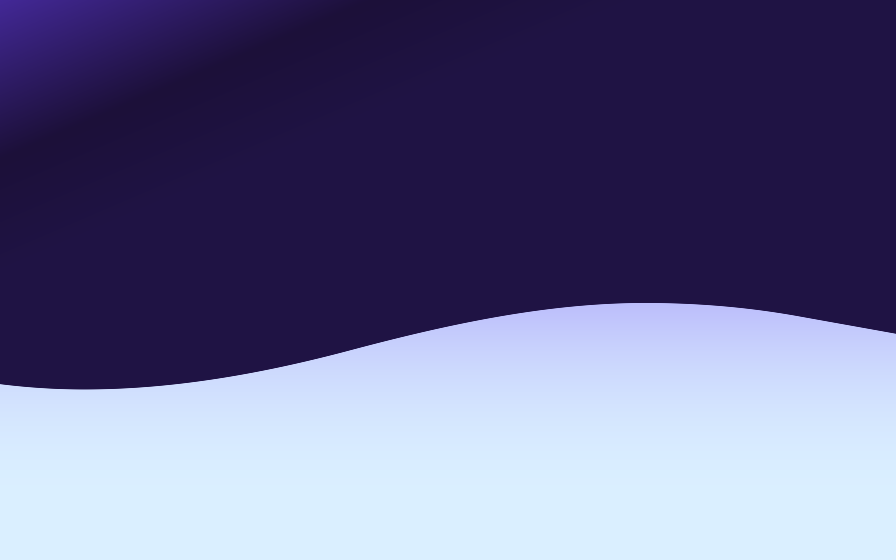
A Shadertoy shader for this background:

```glsl
// A pale rolling wave below a dark violet sky lit from the upper left corner.

#define GLOW_COLOR  vec3(0.262, 0.158, 0.590)
#define SHADE_COLOR vec3(0.108, 0.061, 0.222)
#define SKY_COLOR   vec3(0.122, 0.075, 0.267)
#define CREST_COLOR vec3(0.735, 0.740, 0.985)
#define BASE_COLOR  vec3(0.855, 0.937, 1.000)
#define GLOW_TILT   0.686   // fall-off across the width, relative to the height
#define GLOW_REACH  0.285   // distance where the glow meets the dark band
#define SHADE_REACH 0.490   // distance where the dark band meets the sky
#define CREST_LEVEL 0.460
#define FADE_DEPTH  0.360

// Knots of the wave: position, height, slope
const vec3 KNOTS[6] = vec3[6](
    vec3(0.000, 0.3140, -0.200), vec3(0.094, 0.3045,  0.000),
    vec3(0.391, 0.3745,  0.426), vec3(0.720, 0.4590,  0.000),
    vec3(0.892, 0.4350, -0.289), vec3(1.000, 0.4040, -0.289));

// Cubic Hermite curve between two knots
float hermite(vec3 a, vec3 b, float x) {
    float span = b.x - a.x;
    float t = clamp((x - a.x) / span, 0.0, 1.0);
    float s = 1.0 - t;
    float level = mix(a.y, b.y, t * t * (3.0 - 2.0 * t));
    return level + span * t * s * (a.z * s - b.z * t);
}

float waveHeight(float x) {
    float height = KNOTS[0].y;
    for (int i = 0; i < 5; i++) {
        if (x >= KNOTS[i].x) height = hermite(KNOTS[i], KNOTS[i + 1], x);
    }
    return height;
}

// Slanted glow, dark band, then flat sky
vec3 skyColor(vec2 uv) {
    float reach = (1.0 - uv.y) + GLOW_TILT * uv.x;
    vec3 color = mix(GLOW_COLOR, SHADE_COLOR, clamp(reach / GLOW_REACH, 0.0, 1.0));
    float clearing = (reach - GLOW_REACH) / (SHADE_REACH - GLOW_REACH);
    return mix(color, SKY_COLOR, clamp(clearing, 0.0, 1.0));
}

// Lavender crest easing into pale blue
vec3 waveColor(float y) {
    float rest = 1.0 - clamp((CREST_LEVEL - y) / FADE_DEPTH, 0.0, 1.0);
    return mix(BASE_COLOR, CREST_COLOR, rest * rest);
}

void mainImage(out vec4 fragColor, in vec2 fragCoord) {
    vec2 uv = fragCoord / iResolution.xy;
    float edge = 0.5 / iResolution.y;
    float inside = smoothstep(-edge, edge, waveHeight(uv.x) - uv.y);
    fragColor = vec4(mix(skyColor(uv), waveColor(uv.y), inside), 1.0);
}
```
